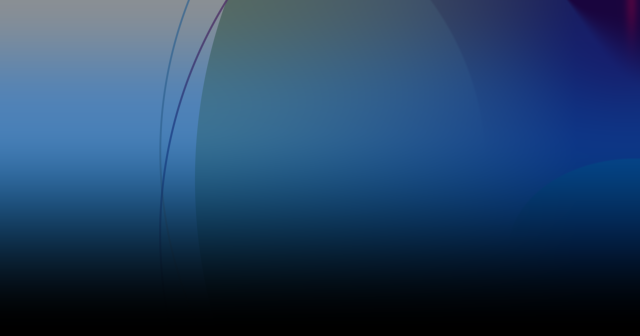
Give the GLSL for this background, as a Shadertoy shader.

```glsl
// Coverage of a shape from its signed distance; soft is the edge width.
float cover(float dist, float soft) {
    return 1.0 - smoothstep(-soft, soft, dist);
}

float circle(vec2 p, vec2 center, float radius) {
    return length(p - center) - radius;
}

// Approximate distance to an ellipse, scaled by its gradient.
float ellipse(vec2 p, vec2 center, vec2 radii) {
    vec2 q = (p - center) / radii;
    float k = length(q);
    return k * (k - 1.0) / max(length(q / radii), 0.001);
}

// Thin arc along a circle outline.
float arc(vec2 p, vec2 center, float radius, float halfWidth, float soft) {
    return cover(abs(circle(p, center, radius)) - halfWidth, soft);
}

float glow(vec2 p, vec2 center, vec2 size) {
    vec2 q = (p - center) / size;
    return exp(-dot(q, q));
}

// Vertical blend through three colours.
vec3 threeStops(float y, vec3 low, vec3 middle, vec3 high) {
    vec3 color = mix(low, middle, smoothstep(0.25, 0.72, y));
    return mix(color, high, smoothstep(0.65, 1.02, y));
}

vec3 skyColor(float y) {
    return threeStops(y, vec3(0.13, 0.44, 0.70), vec3(0.31, 0.51, 0.72),
                      vec3(0.54, 0.56, 0.58));
}

// The large disc shifts from teal on the left to deep blue on the right.
vec3 discColor(vec2 p) {
    vec3 teal = threeStops(p.y, vec3(0.10, 0.40, 0.62), vec3(0.25, 0.45, 0.57),
                           vec3(0.34, 0.42, 0.39));
    vec3 navy = threeStops(p.y, vec3(0.02, 0.28, 0.62), vec3(0.06, 0.20, 0.51),
                           vec3(0.10, 0.12, 0.36));
    float across = clamp((p.x - 0.6) / 1.12, 0.0, 1.0);
    return mix(teal, navy, pow(across, 1.35));
}

void mainImage(out vec4 fragColor, in vec2 fragCoord) {
    vec2 p = fragCoord / iResolution.y;
    p.x *= 1.9104 * iResolution.y / iResolution.x;
    float soft = 0.8 / iResolution.y;

    // Sky and large disc
    vec3 color = skyColor(p.y);
    float disc = cover(circle(p, vec2(2.142, 0.465), 1.56), soft);
    color = mix(color, discColor(p), disc);

    // Faint lens of light over the disc
    float lens = cover(circle(p, vec2(0.61, 0.50), 0.84), soft * 2.0);
    float lensFade = smoothstep(0.5, 1.0, p.y) * smoothstep(0.6, 1.3, p.x);
    color += vec3(0.022, 0.045, 0.035) * lens * lensFade * disc;

    // Indigo haze and violet shadow in the upper right corner
    color = mix(color, vec3(0.09, 0.10, 0.42),
                0.7 * glow(p, vec2(1.87, 0.86), vec2(0.22, 0.17)));
    float shadowSoft = mix(0.006, 0.10, smoothstep(1.68, 1.91, p.x));
    float shadow = cover(circle(p, vec2(2.156, 1.385), 0.60), shadowSoft);
    color = mix(color, vec3(0.10, 0.01, 0.23), 0.92 * shadow);
    color += vec3(0.18, 0.0, 0.01) * glow(p, vec2(1.885, 1.0), vec2(0.018, 0.10));

    // Blue mound on the lower right
    float mound = cover(ellipse(p, vec2(1.896, 0.254), vec2(0.378, 0.274)), soft * 1.5);
    float moundFade = smoothstep(0.24, 0.46, p.y);
    color = mix(color, vec3(0.015, 0.29, 0.56), 0.85 * mound * moundFade);

    // Two crossing arcs
    float arcFade = smoothstep(0.08, 0.65, p.y);
    float paleArc = arc(p, vec2(1.722, 0.547), 1.2435, 0.0028, soft);
    color = mix(color, vec3(0.18, 0.38, 0.56), paleArc * mix(0.3, 0.7, arcFade));
    vec3 violet = mix(vec3(0.10, 0.27, 0.55), vec3(0.31, 0.20, 0.40),
                      smoothstep(0.5, 1.0, p.y));
    float violetArc = arc(p, vec2(1.796, 0.303), 1.318, 0.0030, soft);
    color = mix(color, violet, violetArc * mix(0.3, 0.85, arcFade));

    // Fall into darkness at the bottom
    color *= smoothstep(0.01, 0.62, p.y);
    fragColor = vec4(clamp(color, 0.0, 1.0), 1.0);
}
```
